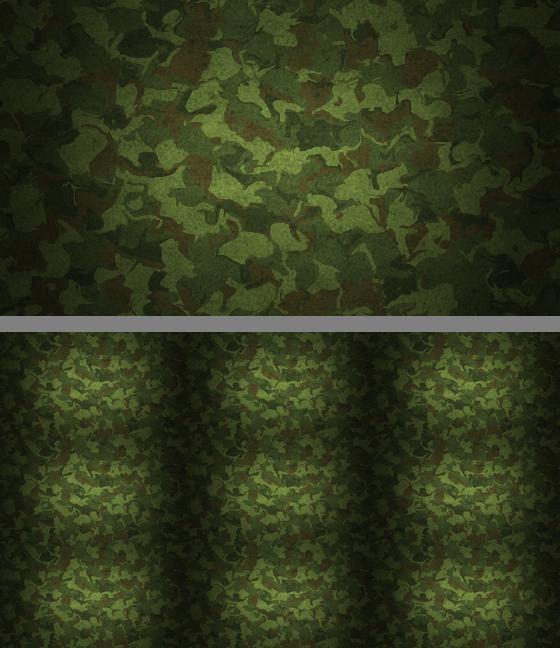
Top, the tile; bottom, the same tile 3 across and 3 down.
Give the GLSL for this texture, as a WebGL 1 fragment shader.

```glsl
precision highp float;
uniform vec2 u_resolution;

const float PI = 3.14159265;
const vec3 LEAF = vec3(0.42, 0.50, 0.23);
const vec3 MOSS = vec3(0.285, 0.35, 0.17);
const vec3 EARTH = vec3(0.31, 0.295, 0.145);
const vec3 SHADE = vec3(0.215, 0.26, 0.135);

float hash(vec2 p, float seed) {
  vec3 q = fract(vec3(p.xyx) * vec3(0.1031, 0.1030, 0.0973) + seed * 0.137);
  q += dot(q, q.yzx + 33.33);
  return fract((q.x + q.y) * q.z);
}

// Slope of a random lattice direction, wrapped at the period
float corner(vec2 cell, vec2 offset, vec2 period, float seed) {
  float angle = 2.0 * PI * hash(mod(cell, period), seed);
  return dot(vec2(cos(angle), sin(angle)), offset);
}

// Tiling gradient noise, about -0.6 to 0.6
float noise(vec2 uv, vec2 period, float seed) {
  vec2 p = uv * period;
  vec2 i = floor(p);
  vec2 f = p - i;
  vec2 w = f * f * f * (f * (f * 6.0 - 15.0) + 10.0);
  vec2 e = vec2(1.0, 0.0);
  float low = mix(corner(i, f, period, seed),
                  corner(i + e.xy, f - e.xy, period, seed), w.x);
  float high = mix(corner(i + e.yx, f - e.yx, period, seed),
                   corner(i + e.xx, f - e.xx, period, seed), w.x);
  return mix(low, high, w.y);
}

float fbm(vec2 uv, vec2 period, float gain, float seed) {
  float sum = 0.0;
  float weight = 1.0;
  for (int k = 0; k < 3; k++) {
    sum += weight * noise(uv, period, seed + float(k));
    period *= 2.0;
    weight *= gain;
  }
  return sum;
}

// Bends the coordinates so that patches get lobes and hooks
vec2 warp(vec2 uv, vec2 period, float amount, float seed) {
  vec2 bend = vec2(noise(uv, period, seed), noise(uv, period, seed + 5.0));
  return uv + amount * bend / period;
}

float patchMask(float field, float level) {
  return smoothstep(level - 0.04, level + 0.04, field);
}

vec3 camouflage(vec2 uv) {
  vec2 lobes = warp(uv, vec2(24.0, 16.0), 1.1, 11.0);
  lobes = warp(lobes, vec2(52.0, 32.0), 0.9, 17.0);
  float earth = fbm(lobes, vec2(10.0, 9.0), 0.5, 21.0);
  float leaf = fbm(lobes, vec2(15.0, 11.0), 0.5, 31.0);
  float twig = abs(fbm(lobes, vec2(14.0, 10.0), 0.5, 41.0));
  float shade = fbm(lobes, vec2(13.0, 11.0), 0.5, 51.0) - 1.2 * twig;

  vec3 color = mix(MOSS, EARTH, patchMask(earth, 0.06));
  color = mix(color, SHADE, patchMask(shade, 0.03));
  return mix(color, LEAF, patchMask(leaf, 0.12));
}

// Worn cloth: soft stains, scattered pits and fine uneven grain
float wear(vec2 uv) {
  float stains = fbm(uv, vec2(18.0, 14.0), 0.6, 61.0);
  float pits = smoothstep(0.2, 0.5, noise(uv, vec2(110.0, 66.0), 71.0));
  float grain = fbm(uv, vec2(170.0, 100.0), 0.75, 81.0);
  float roughness = 0.2 + 0.12 * noise(uv, vec2(30.0, 18.0), 91.0);
  return 1.01 + 0.16 * stains - 0.14 * pits + roughness * grain;
}

// Broad central glow that falls to the same dark on opposite edges
float glow(vec2 uv) {
  vec2 s = sin(PI * uv);
  s *= s;
  float across = s.x * (1.4 - 0.4 * s.x);
  return 0.26 + 0.79 * across * mix(0.45, 1.0, s.y);
}

void main() {
  vec2 uv = gl_FragCoord.xy / u_resolution;
  vec3 color = camouflage(uv) * wear(uv) * glow(uv);
  gl_FragColor = vec4(color, 1.0);
}
```
